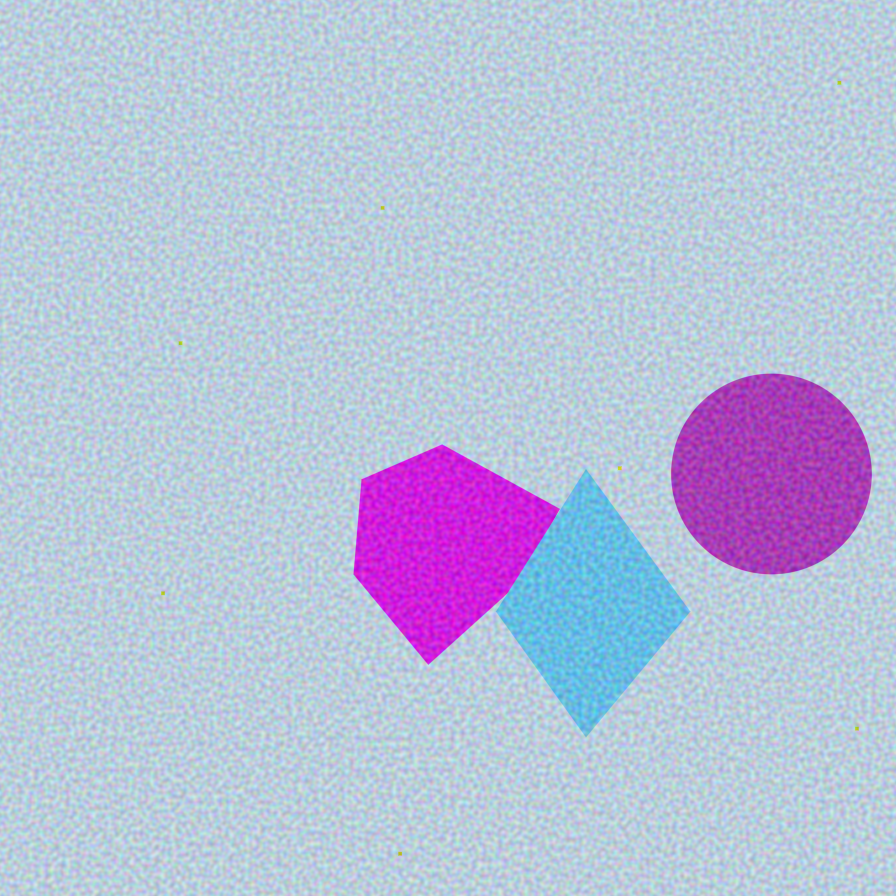
Write a WebGL 2 fragment shader that draws this background.

```glsl
#version 300 es
precision highp float;
// Flat magenta hexagon, blue kite and purple disc on a pale blue-grey ground.
// Convex shapes are intersections of half planes; fine per-channel gradient
// noise gives the coloured grain, and a few scattered specks lose their blue.
uniform vec2 u_resolution;
out vec4 fragColor;

float hash(vec2 cell) {
    vec3 q = fract(vec3(cell.xyx) * 0.1031);
    q += dot(q, q.yzx + 33.33);
    return fract((q.x + q.y) * q.z);
}

float cornerSlope(vec2 cell, vec2 offset) {
    float angle = 6.2832 * hash(cell);
    return dot(vec2(cos(angle), sin(angle)), offset);
}

float gradientNoise(vec2 p) {
    vec2 i = floor(p), f = p - i;
    vec2 w = f * f * f * (f * (f * 6.0 - 15.0) + 10.0);
    vec2 e = vec2(1.0, 0.0);
    float low = mix(cornerSlope(i, f), cornerSlope(i + e, f - e), w.x);
    float high = mix(cornerSlope(i + e.yx, f - e.yx), cornerSlope(i + e.xx, f - e.xx), w.x);
    return mix(low, high, w.y);
}

// Signed distance to the line a-b, negative on its right side.
float edge(vec2 p, vec2 a, vec2 b) {
    vec2 d = normalize(b - a);
    return dot(p - a, vec2(-d.y, d.x));
}

float hexagon(vec2 p) {
    vec2 top = vec2(0.4935, 0.504), right = vec2(0.625, 0.432);
    vec2 lowerRight = vec2(0.579, 0.349), bottom = vec2(0.478, 0.258);
    vec2 lowerLeft = vec2(0.3945, 0.359), upperLeft = vec2(0.4035, 0.465);
    float d = max(edge(p, top, right), edge(p, right, lowerRight));
    d = max(d, max(edge(p, lowerRight, bottom), edge(p, bottom, lowerLeft)));
    return max(d, max(edge(p, lowerLeft, upperLeft), edge(p, upperLeft, top)));
}

float kite(vec2 p) {
    vec2 top = vec2(0.654, 0.4765), right = vec2(0.7705, 0.3175);
    vec2 bottom = vec2(0.654, 0.177), left = vec2(0.5535, 0.3175);
    return max(max(edge(p, top, right), edge(p, right, bottom)),
               max(edge(p, bottom, left), edge(p, left, top)));
}

void main() {
    float side = min(u_resolution.x, u_resolution.y);
    vec2 p = gl_FragCoord.xy / side;
    float soft = 0.75 / side;

    // Ground and shapes, back to front
    vec3 color = vec3(0.73, 0.805, 0.86);
    color = mix(color, vec3(0.81, 0.12, 0.86), smoothstep(soft, -soft, hexagon(p)));
    color = mix(color, vec3(0.40, 0.74, 0.89), smoothstep(soft, -soft, kite(p)));
    float disc = length(p - vec2(0.861, 0.471)) - 0.112;
    color = mix(color, vec3(0.655, 0.235, 0.71), smoothstep(soft, -soft, disc));

    // Coloured grain, independent in each channel
    for (int c = 0; c < 3; c++) {
        color[c] += 0.2 * gradientNoise(p * 170.0 + 0.37 + 211.3 * float(c));
    }

    // Sparse square specks
    for (int i = 0; i < 7; i++) {
        vec2 spot = fract(vec2(0.427, 0.768) + float(i) * vec2(0.7549, 0.5698));
        vec2 d = abs(p - spot);
        float speck = smoothstep(soft, -soft, max(d.x, d.y) - 0.002);
        color.b = mix(color.b, 0.12, speck);
    }
    fragColor = vec4(clamp(color, 0.0, 1.0), 1.0);
}
```
